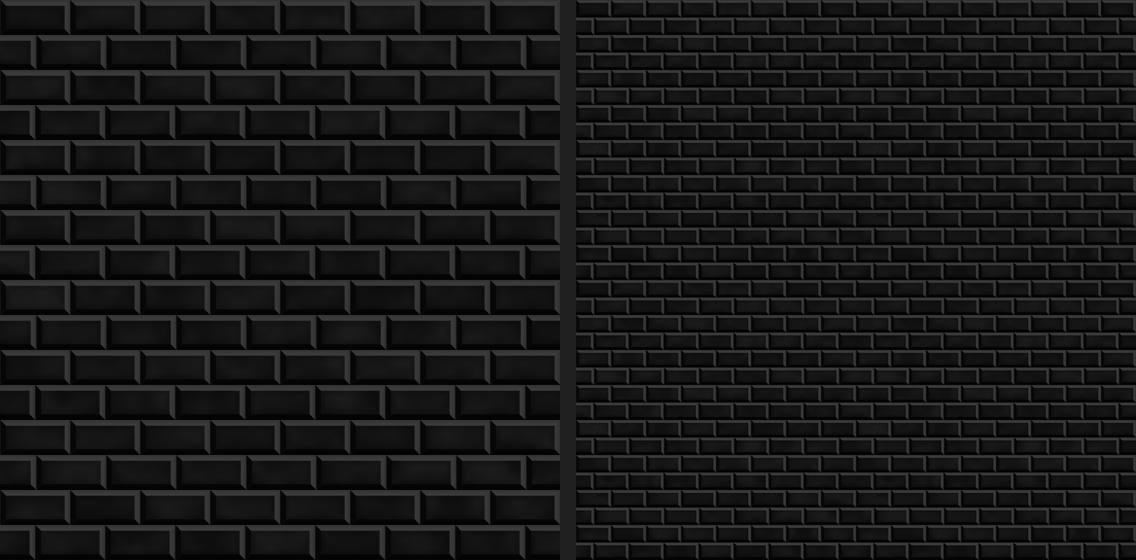
Left: one tile. Right: repeated 2 by 2.
A WebGL 2 fragment shader for this texture:

```glsl
#version 300 es
precision highp float;
// Black bevelled wall tiles in running bond, lit from the upper right.
// Signed distances to the nearest joints choose one of four mitred bevels;
// the flat faces carry soft smoky noise, seeded by a wrapped tile index.

#define COLUMNS 8.0
#define ROWS 16.0
#define BEVEL 0.162         // bevel width, in row heights
#define ROW_SLIP 0.016      // extra shift of every fourth row, in tiles
#define TOP_TONE 0.232
#define RIGHT_TONE 0.222
#define LEFT_TONE 0.024
#define BOTTOM_TONE 0.014
#define FACE_TONE 0.057
#define SMOKE 0.042         // strength of the clouding on the faces
#define TILE_VARIATION 0.012

uniform vec2 u_resolution;
out vec4 fragColor;

float hash(vec2 p) {
    uvec2 q = uvec2(ivec2(p)) * uvec2(1597u, 3812u);
    uint n = (q.x ^ q.y ^ 7919u) * 74773u;
    n = (n ^ (n >> 15)) * 48271u;
    n = (n ^ (n >> 13)) * 69621u;
    return float((n ^ (n >> 16)) & 65535u) / 65535.0;
}

float noise(vec2 p) {
    vec2 cell = floor(p), f = fract(p);
    f = f * f * (3.0 - 2.0 * f);
    return mix(mix(hash(cell), hash(cell + vec2(1, 0)), f.x),
               mix(hash(cell + vec2(0, 1)), hash(cell + vec2(1, 1)), f.x), f.y);
}

float smoke(vec2 p) {
    float sum = 0.0, weight = 0.6;
    for (int i = 0; i < 3; i++) {
        sum += weight * noise(p);
        p = p * 2.0 + 17.3;
        weight *= 0.45;
    }
    return sum;
}

void main() {
    vec2 uv = gl_FragCoord.xy / u_resolution;
    float soft = 0.7 * ROWS / u_resolution.y;

    // Running bond: rows are numbered from the top
    vec2 grid = uv * vec2(COLUMNS, ROWS);
    float row = ROWS - 1.0 - floor(grid.y);
    grid.x -= 0.5 * mod(row, 2.0) + 0.004;
    grid.x -= ROW_SLIP * (1.0 - step(0.5, abs(mod(row, 4.0) - 1.0)));
    vec2 tile = vec2(mod(floor(grid.x), COLUMNS), row);
    vec2 local = fract(grid);

    // Signed distance to the nearest joint on each axis, in row heights
    float aspect = ROWS / COLUMNS;
    vec2 joint = (local - step(0.5, local)) * vec2(aspect, 1.0);
    vec2 edge = abs(joint);
    float inset = min(edge.x, edge.y);

    // Mitred bevels, dark below and left, a little deeper at the joint
    vec2 past = smoothstep(-soft, soft, joint);
    float side = mix(RIGHT_TONE, LEFT_TONE, past.x);
    float level = mix(TOP_TONE, BOTTOM_TONE, past.y);
    float bevel = mix(side, level, smoothstep(-soft, soft, edge.x - edge.y));
    bevel *= mix(0.88, 1.04, smoothstep(0.0, BEVEL, inset));

    // Faint glint along the crease at the lower left corner
    float crease = 1.0 - smoothstep(0.0, 0.02 + soft, abs(edge.x - edge.y));
    bevel += 0.018 * crease * past.x * past.y;

    // Smoky face, dimmer towards its rim
    vec2 seed = floor(60.0 * vec2(hash(tile + 31.0), hash(tile + 77.0)));
    float cloud = smoke(local * vec2(2.2, 1.3) + seed);
    float face = FACE_TONE + SMOKE * smoothstep(0.15, 0.95, cloud);
    face += TILE_VARIATION * (hash(tile + 5.0) - 0.3);
    face *= mix(0.84, 1.06, smoothstep(BEVEL, BEVEL + 0.22, inset));

    float tone = mix(bevel, face, smoothstep(BEVEL - soft, BEVEL + soft, inset));
    fragColor = vec4(vec3(tone), 1.0);
}
```
